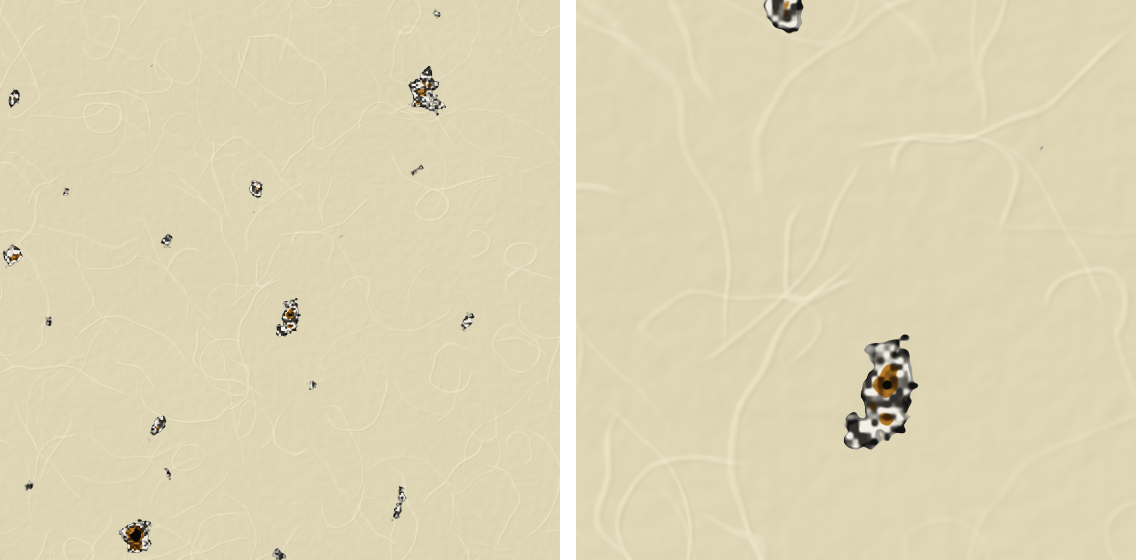
Left: the whole. Right: its middle third, enlarged.
Reproduce this texture procedurally as a WebGL 1 fragment shader.

```glsl
precision highp float;
// Handmade cream paper: fine embossed grain, curling pale fibres laid as
// warped arcs on jittered grids, and a few ragged mineral flakes whose
// colour runs from grey rim through white to an ochre and black core.
uniform vec2 u_resolution;

float hash(vec2 p) {
  vec3 q = fract(p.xyx * 0.1031);
  q += dot(q, q.yzx + 33.33);
  return fract((q.x + q.y) * q.z);
}

float noise(vec2 p) {
  vec2 cell = floor(p), f = fract(p);
  f = f * f * (3.0 - 2.0 * f);
  float low = mix(hash(cell), hash(cell + vec2(1.0, 0.0)), f.x);
  float high = mix(hash(cell + vec2(0.0, 1.0)), hash(cell + 1.0), f.x);
  return mix(low, high, f.y);
}

float fbm(vec2 p) {
  return 0.55 * noise(p) + 0.3 * noise(p * 2.1 + 7.3) + 0.15 * noise(p * 4.3 + 19.1);
}

vec2 warp(vec2 p, float scale) {
  return vec2(noise(p * scale + 3.7), noise(p * scale + 41.2)) - 0.5;
}

// One arc per cell; its half length never exceeds the cell size.
float fibreLayer(vec2 p, float layer) {
  const float size = 0.14;
  p += warp(p + layer * 5.0, 9.0) * 0.06 + warp(p + layer * 3.0, 32.0) * 0.012;
  vec2 home = floor(p / size);
  float cover = 0.0;
  for (int y = -1; y <= 1; y++) {
    for (int x = -1; x <= 1; x++) {
      vec2 cell = home + vec2(float(x), float(y));
      vec2 seed = cell + 50.0 + layer * 37.0;
      vec2 middle = (cell + vec2(hash(seed), hash(seed + 11.3))) * size;
      float turn = 6.2832 * hash(seed + 23.7);
      float bend = hash(seed + 31.1);
      float radius = 0.025 + 0.3 * bend * bend;
      vec2 axis = vec2(cos(turn), sin(turn));
      vec2 q = p - middle + axis * radius;
      float angle = atan(axis.x * q.y - axis.y * q.x, dot(axis, q));
      float reach = mix(0.05, 0.135, hash(seed + 47.9));
      float ends = 1.0 - smoothstep(reach * 0.75, reach, abs(angle) * radius);
      float strand = 1.0 - smoothstep(0.0003, 0.0032, abs(length(q) - radius));
      cover = max(cover, strand * ends * mix(0.25, 1.0, hash(seed + 59.3)));
    }
  }
  return cover;
}

float fibres(vec2 p) {
  float total = 0.0;
  for (int i = 0; i < 3; i++) total += fibreLayer(p, float(i));
  return min(total, 1.3);
}

float grain(vec2 p) {
  float weave = noise(vec2(p.x * 150.0, p.y * 12.0)) + noise(vec2(p.x * 12.0, p.y * 150.0));
  return noise(p * 85.0) + 0.5 * noise(p * 170.0) + 0.25 * weave;
}

// Depth inside the nearest flake, in canvas units; negative outside.
float flakeDepth(vec2 p) {
  float ragged = fbm(p * 42.0) - 0.5;
  float crumbs = noise(p * 210.0) - 0.5;
  float depth = -1.0;
  for (int i = 0; i < 20; i++) {
    float n = float(i);
    vec2 seed = vec2(n * 3.1 + 5.0, n * 7.7 + 2.0);
    vec2 jitter = vec2(hash(seed), hash(seed + 13.0)) - 0.5;
    vec2 centre = fract(vec2(0.7549, 0.5698) * n + vec2(0.74, 0.86) + jitter * 0.12);
    float reach = 0.007 + 0.029 * pow(1.0 - n / 20.0, 3.0);
    float aspect = mix(0.35, 0.8, hash(seed + 29.0));
    float turn = mix(0.6, 2.3, hash(seed + 43.0));
    vec2 axis = vec2(cos(turn), sin(turn)), d = p - centre;
    vec2 q = vec2(dot(d, axis), (axis.x * d.y - axis.y * d.x) / aspect);
    float body = (reach - length(q)) * aspect;
    depth = max(depth, body + ragged * reach * 1.2 + crumbs * 0.005);
  }
  return depth;
}

vec3 flakeColour(vec2 p, float depth) {
  float speck = smoothstep(0.2, 0.8, noise(p * 270.0 + 8.0));
  vec3 rim = mix(vec3(0.07), vec3(0.62, 0.61, 0.58), speck);
  vec3 chalk = mix(vec3(0.2, 0.19, 0.17), vec3(0.95, 0.94, 0.9), speck);
  vec3 ochre = mix(vec3(0.24, 0.14, 0.03), vec3(0.72, 0.48, 0.15), speck);
  float layer = depth + (noise(p * 120.0) - 0.5) * 0.005;
  vec3 colour = mix(rim, chalk, smoothstep(0.002, 0.004, layer));
  colour = mix(colour, ochre, smoothstep(0.010, 0.012, layer));
  return mix(colour, vec3(0.04, 0.035, 0.02), smoothstep(0.020, 0.022, layer));
}

void main() {
  vec2 p = gl_FragCoord.xy / u_resolution.y;
  float pixel = 1.0 / u_resolution.y;

  // Relief lit from the upper left
  vec2 toLight = vec2(-0.002, 0.002);
  float strand = fibres(p);
  float fibreSlope = strand - fibres(p + toLight);
  float grainSlope = grain(p) - grain(p + toLight);
  vec3 colour = vec3(0.87, 0.836, 0.71) + 0.012 * (fbm(p * 6.0) - 0.5);
  colour += 0.03 * grainSlope + 0.022 * fibreSlope;
  colour += strand * vec3(0.022, 0.028, 0.035);

  // Flakes
  float depth = flakeDepth(p);
  colour = mix(colour, flakeColour(p, depth), smoothstep(-pixel, pixel, depth));
  gl_FragColor = vec4(colour, 1.0);
}
```
